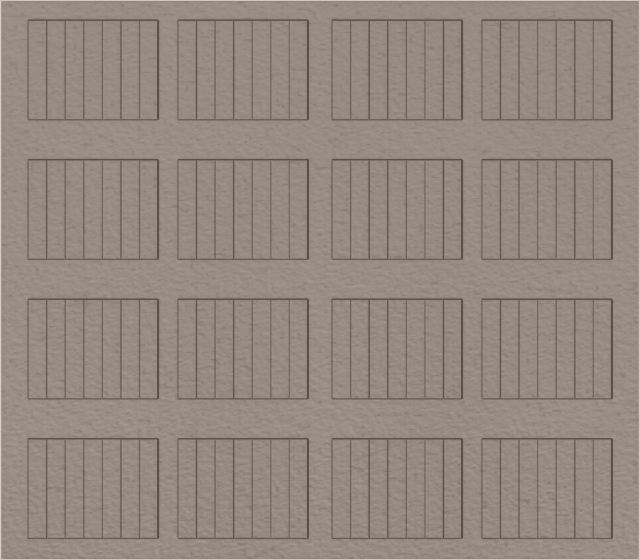
Write a Shadertoy shader that draws this pattern.

```glsl
// Painted sectional door: four by four recessed panels, each split into seven planks.
// Folded coordinates place the panels; box-filtered lines draw the grooves and
// embossed value noise gives the paint its fine grain. Unit: canvas height.
#define PAINT vec3(0.602, 0.553, 0.520)
#define GROOVE vec3(0.345, 0.310, 0.275)
#define TRIM vec3(0.850, 0.800, 0.765)
#define PANEL_HALF vec2(0.1161, 0.0890)
#define PAIR_CENTER 0.2714
#define PAIR_OFFSET 0.1338
#define ROW_START 0.1275
#define ROW_PITCH 0.2492
#define PLANKS 7.0
#define LINE_WIDTH 0.0022
#define GRAIN 0.040
#define TRIM_WIDTH 0.0022

float hash(vec2 p) {
    vec3 h = fract(p.xyx * vec3(0.1031, 0.1030, 0.0973));
    h += dot(h, h.yzx + 33.33);
    return fract((h.x + h.y) * h.z);
}

float noise(vec2 p) {
    vec2 i = floor(p), f = fract(p);
    f = f * f * (3.0 - 2.0 * f);
    return mix(mix(hash(i), hash(i + vec2(1, 0)), f.x),
               mix(hash(i + vec2(0, 1)), hash(i + vec2(1, 1)), f.x), f.y);
}

// Pixel coverage of a line, stable even when thinner than a pixel
float lineCover(float d, float width, float px) {
    return clamp((0.5 * width - d) / px + 0.5, 0.0, 1.0)
         - clamp((-0.5 * width - d) / px + 0.5, 0.0, 1.0);
}

float softShade(float d) {
    return exp(-abs(d) / 0.0025);
}

// Difference of two noise samples, lit from above
float emboss(vec2 p) {
    return noise(p + vec2(0.25, 0.6)) - noise(p - vec2(0.25, 0.6));
}

void mainImage(out vec4 fragColor, in vec2 fragCoord) {
    float px = 1.0 / iResolution.y;
    vec2 p = fragCoord * px;
    float width = iResolution.x * px;

    // Nearest panel: mirrored column pairs, evenly spaced rows
    float x = p.x - 0.5 * width;
    float side = x < 0.0 ? -1.0 : 1.0;
    float outer = abs(x) < PAIR_CENTER ? -1.0 : 1.0;
    float row = clamp(floor((p.y - ROW_START) / ROW_PITCH + 0.5), 0.0, 3.0);
    vec2 q = vec2(x - side * (PAIR_CENTER + outer * PAIR_OFFSET),
                  p.y - ROW_START - row * ROW_PITCH);
    float column = 2.0 * side + side * outer;
    vec2 inside = clamp((PANEL_HALF - abs(q)) / px + 0.5, 0.0, 1.0);
    float panel = inside.x * inside.y;

    // Broad paint tone and grain, coarser towards the bottom
    vec3 color = PAINT * (1.0 + 0.025 * (noise(p * vec2(5.0, 4.0)) - 0.5));
    color *= 1.0 - 0.012 * panel;
    float grain = emboss(p * vec2(130.0, 230.0)) + 0.6 * emboss(p * vec2(270.0, 390.0) + 17.0);
    color += GRAIN * mix(1.0, 0.55, p.y) * grain;
    color -= 0.035 * smoothstep(0.76, 0.95, noise(p * vec2(105.0, 240.0) + 41.0));

    // Plank grooves and side edges, with uneven depth
    float plank = 2.0 * PANEL_HALF.x / PLANKS;
    float t = (q.x + PANEL_HALF.x) / plank;
    float index = clamp(floor(t + 0.5), 0.0, PLANKS);
    float d = (t - index) * plank;
    float depth = mix(0.50, 1.0, hash(vec2(index + 3.0, column + 9.0)));
    depth *= mix(0.92, 1.0, hash(vec2(index, row + 5.0 * column + 30.0)));
    float thickness = LINE_WIDTH;
    if (index < 0.5) depth = 0.60;
    if (index > PLANKS - 0.5) {
        depth = 1.0;
        thickness *= 1.6;
    }
    float dark = depth * lineCover(d, thickness, px) * inside.y;
    float shade = depth * softShade(d) * inside.y;
    float shine = lineCover(d - 0.0030, LINE_WIDTH, px) * panel;

    // Top and bottom edges
    float top = q.y - PANEL_HALF.y;
    float bottom = q.y + PANEL_HALF.y;
    dark = max(dark, 0.95 * lineCover(top, LINE_WIDTH * 1.15, px) * inside.x);
    dark = max(dark, 0.75 * lineCover(bottom, LINE_WIDTH, px) * inside.x);
    shade = max(shade, max(softShade(top), 0.6 * softShade(bottom)) * inside.x);

    color += 0.014 * shine;
    color *= 1.0 - 0.10 * shade;
    color = mix(color, GROOVE, dark);

    // Pale trim around the door
    vec2 border = min(p, vec2(width, 1.0) - p);
    float rim = min(border.x, border.y + 0.0006);
    color *= 1.0 - 0.06 * softShade(rim - TRIM_WIDTH);
    color = mix(color, TRIM, clamp((TRIM_WIDTH - rim) / px + 0.5, 0.0, 1.0));
    fragColor = vec4(color, 1.0);
}
```
